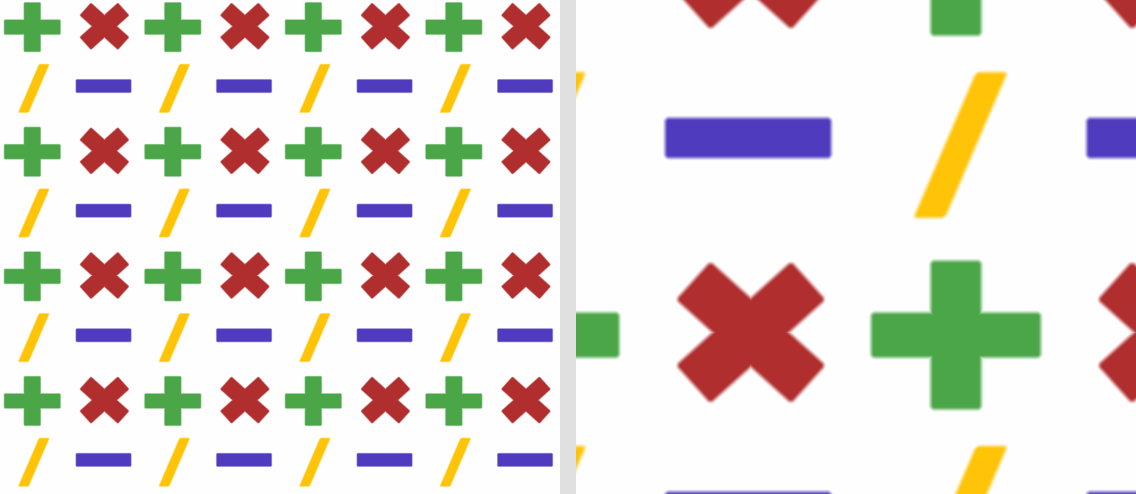
Left: the whole. Right: its middle third, enlarged.
A Shadertoy shader for this pattern:

```glsl
#define GRID 768.0                  // design units across the canvas
#define TILE vec2(192.7, 170.9)     // one group of four signs
#define ROUNDING 2.0
#define SOFTNESS 1.4
#define CROSS_ANGLE 0.733
#define SLASH_SLOPE 0.43
#define PAPER vec3(0.996)
#define GREEN vec3(0.29, 0.65, 0.28)
#define RED vec3(0.69, 0.18, 0.18)
#define YELLOW vec3(1.0, 0.77, 0.03)
#define VIOLET vec3(0.31, 0.23, 0.74)

float roundedBar(vec2 p, vec2 halfSize) {
    vec2 d = abs(p) - halfSize + ROUNDING;
    return length(max(d, 0.0)) + min(max(d.x, d.y), 0.0) - ROUNDING;
}

float plusSign(vec2 p) {
    return min(roundedBar(p, vec2(38.8, 10.3)), roundedBar(p, vec2(11.6, 34.0)));
}

// Mirror symmetry turns one tilted bar into both arms
float crossSign(vec2 p) {
    p = abs(p);
    float c = cos(CROSS_ANGLE), s = sin(CROSS_ANGLE);
    return roundedBar(vec2(c * p.x + s * p.y, c * p.y - s * p.x), vec2(35.4, 11.7));
}

// Sheared bar with level ends
float slashSign(vec2 p) {
    float x = (p.x + SLASH_SLOPE * p.y) * inversesqrt(1.0 + SLASH_SLOPE * SLASH_SLOPE);
    return roundedBar(vec2(x, p.y), vec2(6.6, 33.3));
}

float minusSign(vec2 p) {
    return roundedBar(p, vec2(38.0, 9.2));
}

void mainImage(out vec4 fragColor, in vec2 fragCoord) {
    // Design units, measured from the top left
    float unitsPerPixel = GRID / iResolution.x;
    vec2 p = vec2(fragCoord.x, iResolution.y - fragCoord.y) * unitsPerPixel;
    vec2 cell = mod(p, TILE);
    float edge = max(SOFTNESS, 0.75 * unitsPerPixel);

    // Four signs in each tile
    vec3 color = PAPER;
    color = mix(GREEN, color, smoothstep(-edge, edge, plusSign(cell - vec2(44.3, 37.2))));
    color = mix(RED, color, smoothstep(-edge, edge, crossSign(cell - vec2(143.2, 36.0))));
    color = mix(YELLOW, color, smoothstep(-edge, edge, slashSign(cell - vec2(46.4, 121.2))));
    color = mix(VIOLET, color, smoothstep(-edge, edge, minusSign(cell - vec2(142.0, 118.0))));

    fragColor = vec4(color, 1.0);
}
```
